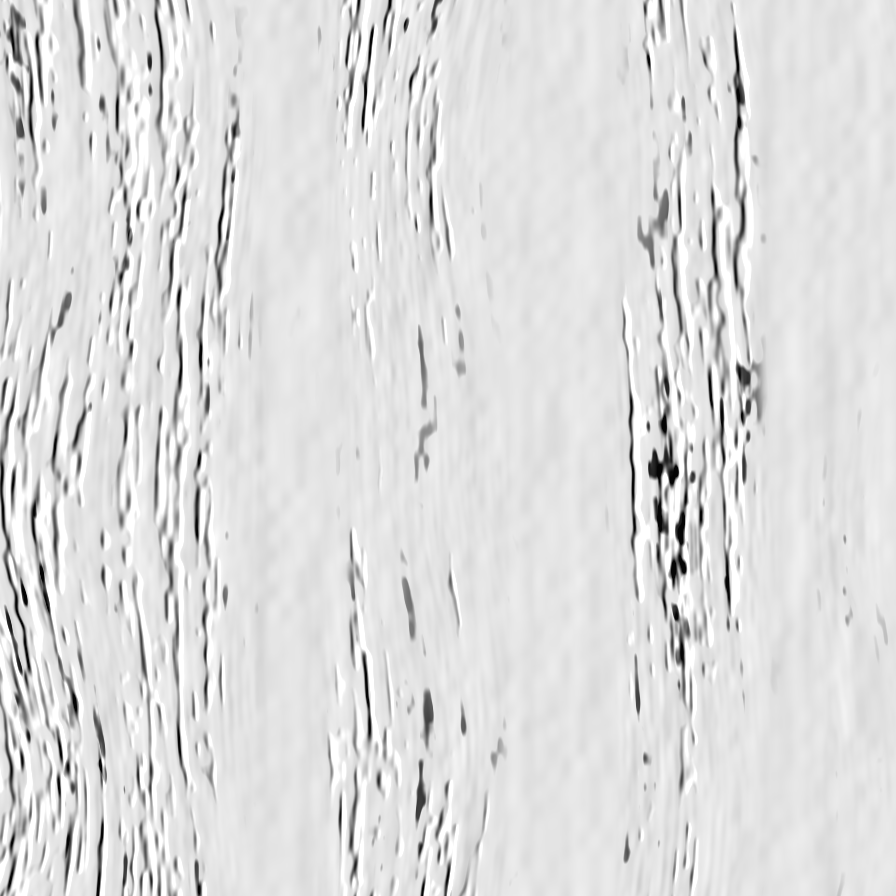
This texture map is drawn by a WebGL 1 fragment shader. Its source:

```glsl
precision highp float;
uniform vec2 u_resolution;

float hash(vec2 p) {
  vec3 q = fract(p.xyx * 0.1031);
  q += dot(q, q.yzx + 33.33);
  return fract((q.x + q.y) * q.z);
}

// One lattice column, shifted along y so that cells never line up in rows
float column(float i, float y) {
  y += 17.0 * hash(vec2(i, 7.0));
  float j = floor(y);
  return mix(hash(vec2(i, j)), hash(vec2(i, j + 1.0)), smoothstep(0.0, 1.0, y - j));
}

float noise(vec2 p) {
  float i = floor(p.x);
  return mix(column(i, p.y), column(i + 1.0, p.y), smoothstep(0.0, 1.0, p.x - i));
}

float bump(float x, float centre, float width) {
  float d = (x - centre) / width;
  return exp(-d * d * d * d);
}

// Rough vertical bands, broken up into long patches
float wear(vec2 p) {
  float bands = 1.0 - smoothstep(0.17, 0.34, p.x);
  bands = max(bands, 0.82 * bump(p.x, 0.46, 0.12));
  bands = max(bands, 0.95 * bump(p.x, 0.77, 0.09));
  bands = max(bands, 0.45 * smoothstep(0.85, 0.98, p.x));
  float patches = 0.6 * noise(p * vec2(11.0, 3.0) + 31.0)
                + 0.4 * noise(p * vec2(30.0, 7.0) + 57.0);
  return smoothstep(0.45, 1.0, 0.62 * bands + 0.6 * patches);
}

// Slow sideways drift that makes the fibres lean
vec2 bend(vec2 p) {
  return p + vec2(0.07 * noise(p * vec2(4.0, 3.0) + 11.0), 0.0);
}

float relief(vec2 p, float worn) {
  vec2 q = bend(p);
  float depth = 0.5 * noise(q * vec2(95.0, 5.0) + 3.0)
              + 0.3 * noise(q * vec2(190.0, 16.0) + 71.0)
              + 0.35 * noise(q * vec2(150.0, 52.0) + 139.0);
  float pits = smoothstep(0.0, 0.35, depth - mix(1.1, 0.5, worn));
  float swell = 0.35 * noise(p * vec2(22.0, 13.0) + 5.0)
              + 0.13 * noise(p * vec2(64.0, 48.0) + 83.0)
              + 0.12 * noise(p * vec2(60.0, 2.0) + 23.0);
  return swell - pits - 0.3 * worn * depth;
}

void main() {
  vec2 uv = gl_FragCoord.xy / u_resolution;
  float worn = wear(uv);

  // Side lighting
  vec2 offset = vec2(0.0014, -0.0004);
  float slope = relief(uv + offset, worn) - relief(uv - offset, worn);
  float shade = 0.895 + slope * (slope < 0.0 ? 1.1 : 0.8);

  // Deep gashes with ragged edges
  vec2 q = bend(uv);
  float gash = noise(q * vec2(85.0, 9.0) + 201.0)
             + 0.35 * (noise(q * vec2(170.0, 60.0) + 263.0) - 0.5);
  shade -= 0.8 * worn * smoothstep(0.87, 1.02, gash);

  gl_FragColor = vec4(vec3(clamp(shade, 0.02, 1.0)), 1.0);
}
```
